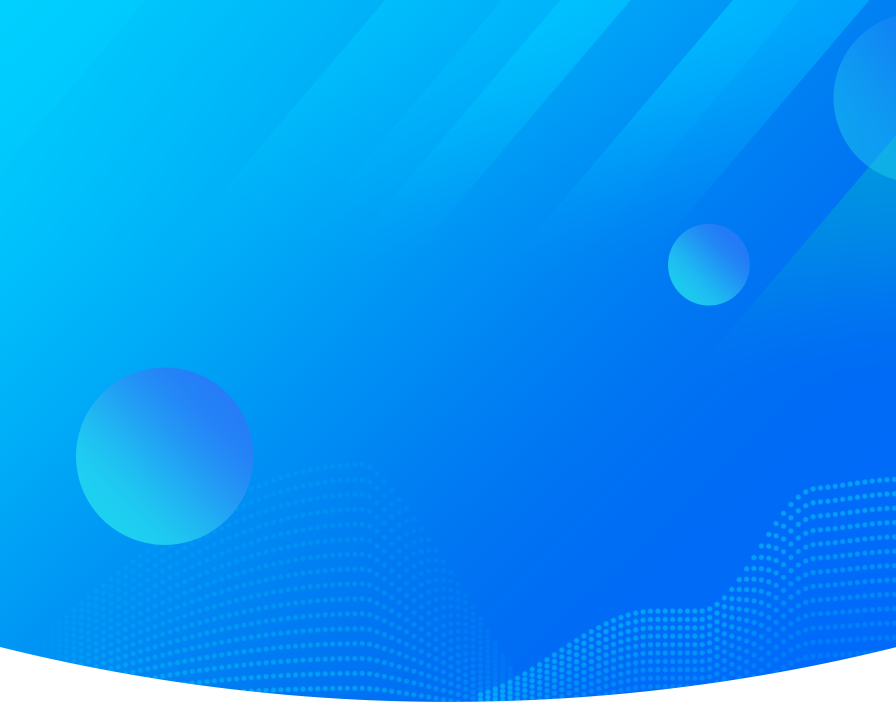
This background is drawn by a Shadertoy shader. Its source:

```glsl
// Blue diagonal gradient with light beams, glassy discs, dotted waves and a curved white base.
#define BEAM_SLANT 0.85
#define BEAM_REACH 0.40
#define DOT_PITCH 0.0105
#define DOT_RADIUS 0.0036
#define LEFT_ROWS 17.0
#define RIGHT_ROWS 22.0
#define ORB_LIGHT vec3(0.13, 0.84, 0.94)
#define ORB_DEEP vec3(0.16, 0.48, 0.97)
#define TEAL vec3(0.0, 0.62, 0.86)
#define DOT_COLOR vec3(0.02, 0.74, 0.97)

// Slanted edges and the change of brightness across each one
const float beamEdge[8] = float[8](0.207, 0.547, 0.713, 0.796, 0.896, 1.041, 1.136, 1.235);
const float beamStep[8] = float[8](-0.02, 0.05, 0.03, 0.06, -0.09, 0.12, -0.03, -0.12);

float pixel() { return 1.0 / iResolution.y; }

// Antialiased coverage of a signed distance (negative inside)
float cover(float d) { return clamp(0.5 - d / pixel(), 0.0, 1.0); }

vec3 baseGradient(vec2 uv) {
    float t = 0.55 * uv.x + 0.45 * (1.0 - uv.y);
    float light = 1.0 - smoothstep(-0.05, 0.8, t);
    float blue = 0.95 + 0.05 * light * light + 0.03 * smoothstep(0.6, 0.95, t);
    return vec3(0.0, 0.42 + 0.40 * light, blue);
}

float beamLight(float slant, float depth) {
    float lift = 0.0;
    for (int i = 0; i < 8; i++)
        lift += beamStep[i] * cover((beamEdge[i] - slant) * 0.76);
    return lift * (1.0 - smoothstep(0.0, BEAM_REACH, depth));
}

vec3 addOrb(vec3 col, vec2 p, vec2 center, float radius, float opacity) {
    vec2 d = p - center;
    float ramp = smoothstep(-1.0, 1.0, (d.x + d.y) * 0.707 / radius);
    return mix(col, mix(ORB_LIGHT, ORB_DEEP, ramp), opacity * cover(length(d) - radius));
}

// Crest heights of the two waves
float leftCrest(float x) {
    float rise = sin(1.5708 * clamp((x - 0.033) / 0.481, 0.0, 1.0));
    float fall = pow(max(x - 0.52, 0.0) / 0.205, 1.2);
    return 0.071 + 0.269 * rise - 0.29 * fall;
}

float rightCrest(float x) {
    return 0.008 + 0.124 * smoothstep(0.647, 0.929, x)
                 + 0.174 * smoothstep(0.995, 1.161, x)
                 + 0.013 * smoothstep(1.144, 1.274, x);
}

// Nearest dot in a column: x is its coverage, y its row from crest (0) to floor (1)
vec2 waveDot(vec2 p, float columnX, float crest, float ground, float rows) {
    float span = max(crest - ground, 0.01);
    float row = clamp(round((crest - p.y) / span * rows), 0.0, rows) / rows;
    vec2 center = vec2(columnX, crest - row * span);
    float soft = max(pixel(), 0.0012);
    float dotMask = 1.0 - smoothstep(-soft, soft, length(p - center) - DOT_RADIUS);
    return vec2(dotMask, row);
}

void mainImage(out vec4 fragColor, in vec2 fragCoord) {
    vec2 uv = fragCoord / iResolution.xy;
    vec2 p = fragCoord / iResolution.y;
    float depth = 1.0 - p.y;
    float slant = p.x + BEAM_SLANT * depth;

    // Backdrop, beams and teal wedge
    vec3 col = baseGradient(uv);
    col += beamLight(slant, depth) * vec3(0.0, 1.0, 0.25);
    float wedge = cover((1.436 - slant) * 0.76) * (1.0 - smoothstep(0.19, 0.55, depth));
    col = mix(col, TEAL, 0.8 * wedge);

    // Dotted waves
    float columnX = round(p.x / DOT_PITCH) * DOT_PITCH;
    vec2 left = waveDot(p, columnX, leftCrest(columnX), -0.02, LEFT_ROWS);
    float leftFade = smoothstep(0.03, 0.12, columnX) * step(columnX, 0.73);
    leftFade *= mix(0.17, 0.75, left.y * left.y) * mix(1.0, 0.6, smoothstep(0.45, 0.7, columnX));
    col = mix(col, DOT_COLOR, left.x * leftFade);

    vec2 right = waveDot(p, columnX, rightCrest(columnX), -0.13, RIGHT_ROWS);
    float rightFade = step(0.68, columnX) * mix(0.65, 0.2, smoothstep(0.0, 0.6, right.y));
    col = mix(col, DOT_COLOR, right.x * rightFade);

    // Discs
    col = addOrb(col, p, vec2(0.234, 0.352), 0.126, 0.9);
    col = addOrb(col, p, vec2(1.007, 0.624), 0.058, 0.85);
    col = addOrb(col, p, vec2(1.305, 0.861), 0.121, 0.42);

    // White base below a wide arc
    float arc = length(p - vec2(0.637, 2.643)) - 2.64;
    col = mix(vec3(1.0), col, cover(arc));
    fragColor = vec4(clamp(col, 0.0, 1.0), 1.0);
}
```
